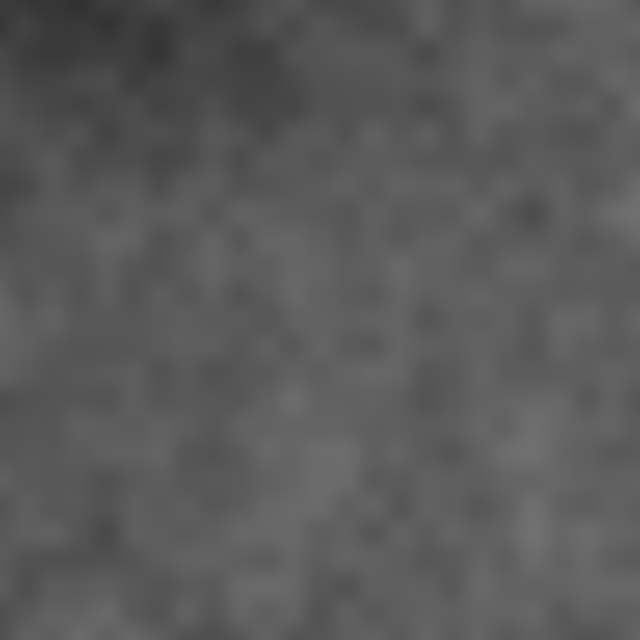
Write a Shadertoy shader that draws this texture.

```glsl
// Soft smoky grey clouds of layered value noise, dark at the upper left and paler at the lower right.

const float BASE_GREY      = 0.331;
const float DIAGONAL_LIFT  = 0.060;            // brightening towards the lower right
const float SHADOW_DEPTH   = 0.105;
const vec2  SHADOW_CENTER  = vec2(0.10, 1.00);
const vec2  SHADOW_SQUASH  = vec2(0.75, 1.30);
const float SHADOW_RADIUS  = 0.55;
const int   OCTAVES        = 3;
const float COARSE_CELLS   = 6.0;              // noise cells across the canvas
const float COARSE_CONTRAST = 0.040;
const float CONTRAST_GAIN  = 1.25;             // finer octaves are stronger

// Integer hash of a lattice point, from 0 to 1
float hash(ivec2 cell, int seed) {
    uint h = uint(cell.x) * 374761393u + uint(cell.y) * 668265263u + uint(seed) * 2246822519u;
    h = (h ^ (h >> 15)) * 2246822519u;
    h = (h ^ (h >> 13)) * 3266489917u;
    h ^= h >> 16;
    return float(h & 65535u) / 65535.0;
}

// Smoothly interpolated lattice noise, from -0.5 to 0.5
float valueNoise(vec2 p, int seed) {
    ivec2 cell = ivec2(floor(p));
    vec2 f = fract(p);
    vec2 blend = f * f * (3.0 - 2.0 * f);
    float lower = mix(hash(cell, seed), hash(cell + ivec2(1, 0), seed), blend.x);
    float upper = mix(hash(cell + ivec2(0, 1), seed), hash(cell + ivec2(1, 1), seed), blend.x);
    return mix(lower, upper, blend.y) - 0.5;
}

// Octaves of noise, each twice as fine as the one before
float clouds(vec2 uv) {
    float sum = 0.0;
    float cells = COARSE_CELLS;
    float contrast = COARSE_CONTRAST;
    for (int i = 0; i < OCTAVES; i++) {
        sum += contrast * valueNoise(uv * cells, i + 1);
        cells *= 2.0;
        contrast *= CONTRAST_GAIN;
    }
    return sum;
}

void mainImage(out vec4 fragColor, in vec2 fragCoord) {
    vec2 uv = fragCoord / iResolution.xy;

    // Broad shading
    float diagonal = 0.5 * (uv.x + 1.0 - uv.y);
    float distToShadow = length((uv - SHADOW_CENTER) * SHADOW_SQUASH);
    float shadow = 1.0 - smoothstep(0.0, SHADOW_RADIUS, distToShadow);

    float grey = BASE_GREY + DIAGONAL_LIFT * diagonal - SHADOW_DEPTH * shadow + clouds(uv);
    fragColor = vec4(vec3(grey), 1.0);
}
```
